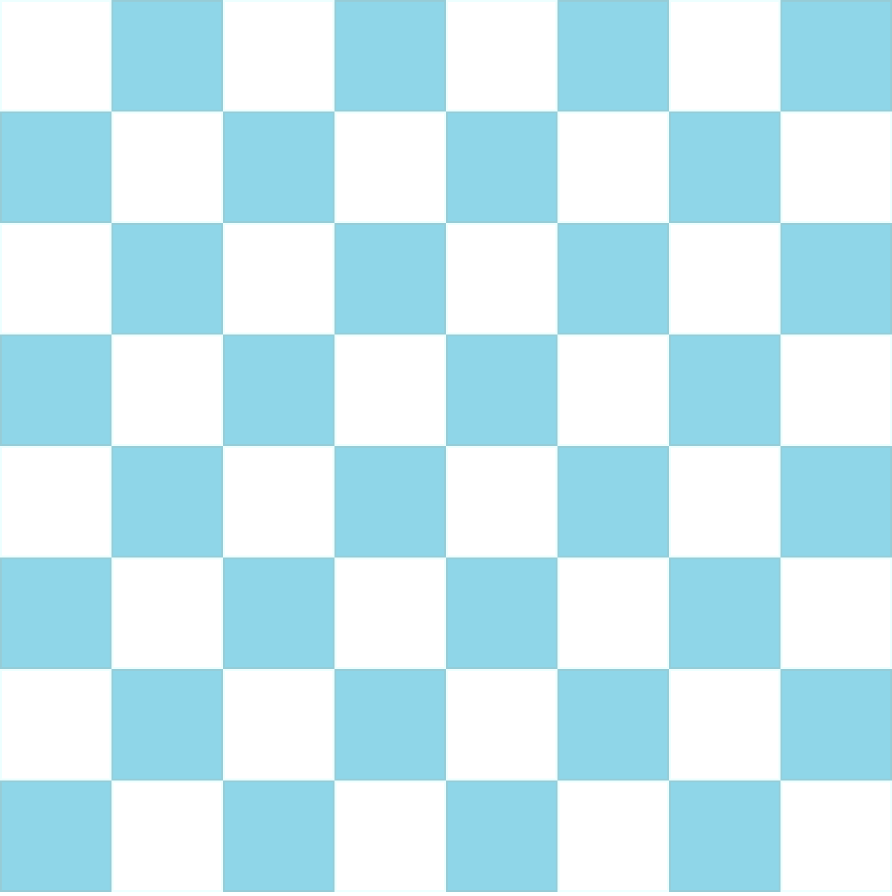
Reproduce this pattern procedurally as a Shadertoy shader.

```glsl
// Signed distance to the nearest cell edge: positive inside blue cells
float checkerDistance(vec2 p) {
    vec2 toEdge = 0.5 - abs(fract(p) - 0.5);
    vec2 cell = floor(p);
    float side = mod(cell.x + cell.y, 2.0) < 0.5 ? 1.0 : -1.0;
    return side * min(toEdge.x, toEdge.y);
}

void mainImage(out vec4 fragColor, in vec2 fragCoord) {
    // Eight square cells across, counted down from the top edge
    vec2 p = (fragCoord - vec2(0.0, iResolution.y)) * 8.0 / iResolution.x;
    float pixel = 8.0 / iResolution.x;
    float d = checkerDistance(p);

    vec3 white = vec3(1.0);
    vec3 paleFringe = vec3(0.93, 1.0, 1.0);
    vec3 darkRim = vec3(0.59, 0.80, 0.84);
    vec3 blue = vec3(0.56, 0.84, 0.91);

    // Pale fringe outside each blue cell, darker rim just inside it
    float soft = 0.5 * pixel;
    vec3 color = mix(white, paleFringe, smoothstep(-0.018 - soft, -0.018 + soft, d));
    color = mix(color, darkRim, smoothstep(-soft, soft, d));
    color = mix(color, blue, smoothstep(0.016 - soft, 0.016 + soft, d));

    // Thin white margin below the last row
    color = mix(white, color, smoothstep(-8.0 - soft, -8.0 + soft, p.y));

    fragColor = vec4(color, 1.0);
}
```
